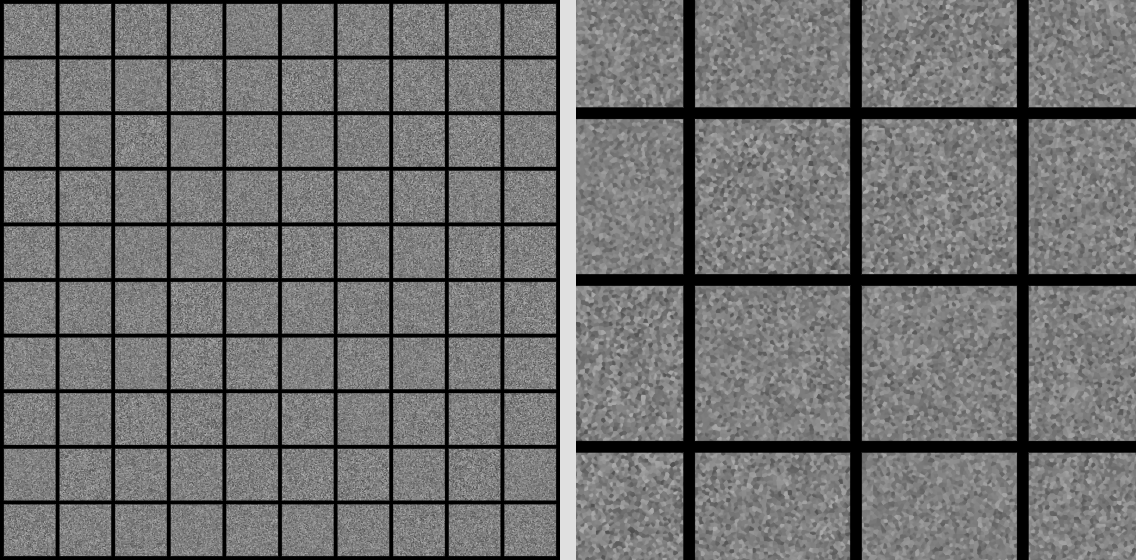
Left, the full canvas; right, a detail of the centre.
Reproduce this pattern procedurally as a WebGL 2 fragment shader.

```glsl
#version 300 es
precision highp float;
// Ten by ten square tiles of fine grey grain, divided by a black grid.

uniform vec2 u_resolution;
out vec4 fragColor;

const float TILES = 10.0;
const float TILE_PITCH = 0.0993;
const float LINE_WIDTH = 0.0070;
const float GRAINS_ACROSS = 470.0;
const float GRAIN_SHARPNESS = 8.0;
const vec2 CONTRAST_RANGE = vec2(0.15, 0.20);
const vec3 TILE_GREY = vec3(0.503);
const vec3 LINE_BLACK = vec3(0.0);

// Three independent random values in 0..1 for a grid cell.
vec3 hash32(vec2 cell) {
    vec3 p = fract(cell.xyx * vec3(0.1031, 0.1030, 0.0973));
    p += dot(p, p.yxz + 33.33);
    return fract((p.xxy + p.yzz) * p.zyx);
}

// Smooth cellular noise: nearby jittered grains blend their random tones.
float cellularGrain(vec2 p, float sharpness) {
    vec2 cell = floor(p);
    float toneSum = 0.0;
    float weightSum = 0.0;
    for (int y = -1; y <= 1; y++) {
        for (int x = -1; x <= 1; x++) {
            vec2 neighbor = cell + vec2(x, y);
            vec3 random = hash32(neighbor);
            vec2 offset = neighbor + random.xy - p;
            float tone = random.z + hash32(neighbor + 611.0).x - 1.0;
            float weight = exp(-sharpness * dot(offset, offset));
            toneSum += tone * weight;
            weightSum += weight;
        }
    }
    return toneSum / weightSum;
}

// Coverage of the grid lines; everything beyond the outer lines is solid.
float gridMask(vec2 p, float pitch, float width, float soft) {
    vec2 grid = p / pitch;
    vec2 toLine = abs(grid - round(grid)) * pitch;
    float lineDistance = min(toLine.x, toLine.y) - 0.5 * width;
    float frameDistance = 0.5 * TILES * pitch - max(abs(p.x), abs(p.y));
    return 1.0 - smoothstep(-soft, soft, min(lineDistance, frameDistance));
}

void main() {
    vec2 uv = gl_FragCoord.xy / u_resolution;
    vec2 centered = uv - 0.5;
    float pixel = 1.0 / min(u_resolution.x, u_resolution.y);

    // Each tile has its own slight change of grain contrast.
    vec2 tile = floor(centered / TILE_PITCH) + 0.5 * TILES;
    float contrast = mix(CONTRAST_RANGE.x, CONTRAST_RANGE.y, hash32(tile + 17.0).x);
    float grain = cellularGrain(uv * GRAINS_ACROSS, GRAIN_SHARPNESS);
    vec3 color = TILE_GREY + contrast * grain;

    // Black dividing lines and border.
    float lines = gridMask(centered, TILE_PITCH, LINE_WIDTH, 0.75 * pixel);
    fragColor = vec4(mix(color, LINE_BLACK, lines), 1.0);
}
```
